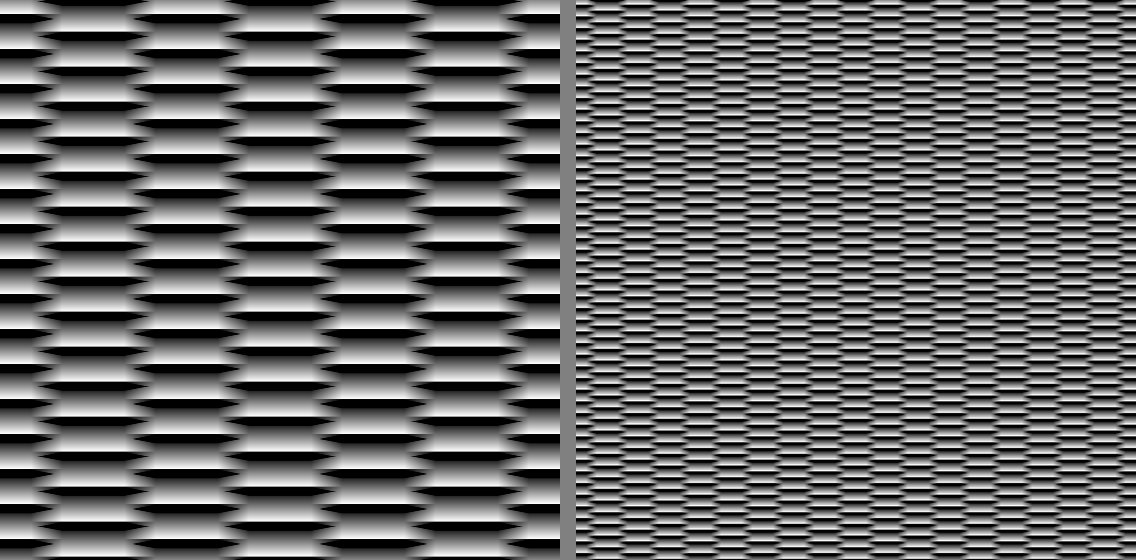
Left, the tile; right, the same tile 3 across and 3 down.
Give the GLSL for this pattern, as a Shadertoy shader.

```glsl
// Brightness of a slat: dark under the slat above, white at its lower lip
float slatShade(float phase, float pixel) {
    float ramp = clamp(mix(0.14, 1.02, (phase - 0.25) / 0.75), 0.0, 1.0);
    return ramp * (1.0 - smoothstep(1.0 - max(pixel, 0.025), 1.0, phase));
}

// Coverage of the black slot: flat in the middle, tapered to a point at both ends
float slotMask(float phase, float dist, float pixel) {
    float halfHeight = 0.125 * min((0.292 - dist) / (0.292 - 1.0 / 6.0), 1.0);
    float edge = abs(fract(phase + 0.375) - 0.5) - halfHeight;
    return 1.0 - smoothstep(-0.5 * pixel, 0.5 * pixel, edge);
}

void mainImage(out vec4 fragColor, in vec2 fragCoord) {
    vec2 grid = fragCoord / iResolution.xy * vec2(3.0, 16.0);
    float pixel = 16.0 / iResolution.y;

    // Two interleaved columns, half a repeat apart in both directions
    float dist = abs(fract(grid.x) - 0.5);
    float phaseA = fract(1.0 / 12.0 - grid.y);
    float phaseB = fract(phaseA + 0.5);

    // Cross-fade the slats where the columns overlap
    float blend = clamp(dist * 6.0 - 1.0, 0.0, 1.0);
    float shade = mix(slatShade(phaseA, pixel), slatShade(phaseB, pixel), blend);

    // Cut the slots of both columns
    shade *= 1.0 - slotMask(phaseA, dist, pixel);
    shade *= 1.0 - slotMask(phaseB, 0.5 - dist, pixel);

    fragColor = vec4(vec3(shade), 1.0);
}
```
